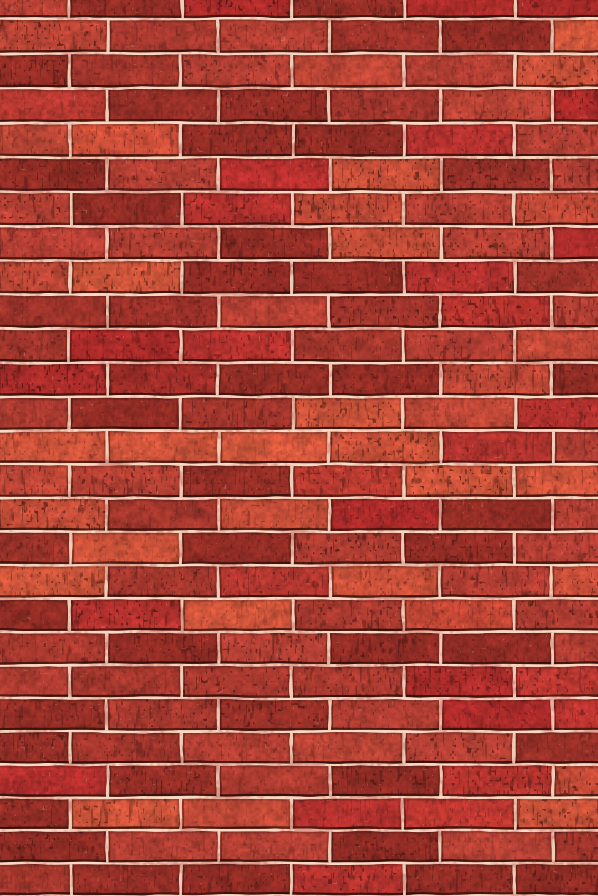
Write a Shadertoy shader that draws this texture.

```glsl
// Red brick wall: long thin bricks in a one-third offset bond, pale mortar, shadowed beds.
#define COURSES 27.4         // courses per canvas height at the base
#define COURSE_STRETCH 0.86  // courses lost towards the top, which grow taller
#define BRICK_LENGTH 0.1241  // in canvas heights
#define FIRST_JOINT 0.0781   // x of the first head joint in even courses
#define BOND_SHIFT 0.0417    // extra offset of odd courses
#define BED_HALF 0.0014      // half thickness of horizontal mortar
#define HEAD_HALF 0.0017     // half thickness of vertical mortar
#define JOINT_JITTER 0.022   // head joint wander, in brick lengths
#define PITTING 0.62         // darkness of pits and scratches

const vec3 DARK_RED = vec3(0.57, 0.175, 0.145);
const vec3 MID_RED  = vec3(0.71, 0.25, 0.205);
const vec3 ORANGE   = vec3(0.83, 0.35, 0.235);
const vec3 CRIMSON  = vec3(0.71, 0.165, 0.17);
const vec3 SHADOW   = vec3(0.19, 0.06, 0.045);
const vec3 MORTAR_LIGHT = vec3(0.98, 0.85, 0.76);
const vec3 MORTAR_PINK  = vec3(0.87, 0.61, 0.54);

float hash(vec2 p) {
    vec3 q = fract(vec3(p.xyx) * 0.1031);
    q += dot(q, q.yzx + 33.33);
    return fract((q.x + q.y) * q.z);
}

float noise(vec2 p) {
    vec2 i = floor(p), f = fract(p);
    f = f * f * (3.0 - 2.0 * f);
    return mix(mix(hash(i), hash(i + vec2(1, 0)), f.x),
               mix(hash(i + vec2(0, 1)), hash(i + vec2(1, 1)), f.x), f.y);
}

// Antialiased coverage of a band around d = 0
float band(float d, float halfWidth, float aa) {
    return 1.0 - smoothstep(halfWidth - aa, halfWidth + aa, abs(d));
}

// Offset of one head joint from its regular place
float jointShift(vec2 id) {
    return (hash(id + 71.0) - 0.5) * JOINT_JITTER;
}

vec3 brickColor(vec2 id) {
    float tone = hash(id + 13.0);
    vec3 c = mix(DARK_RED, MID_RED, smoothstep(0.05, 0.6, tone));
    c = mix(c, ORANGE, 0.85 * smoothstep(0.6, 1.0, tone));
    return mix(c, CRIMSON, 0.75 * smoothstep(0.72, 0.98, hash(id + 37.0)));
}

// Sandy grain, vertical drag scratches and small dark pits
vec3 weather(vec3 c, vec2 p, vec2 id) {
    float grain = noise(p * 330.0) + noise(p * 160.0 + 9.0) - 1.0;
    float blotch = noise(p * vec2(45.0, 70.0) + 5.0) - 0.5;
    c *= 1.0 + 0.16 * grain + 0.16 * blotch;
    float scratch = smoothstep(0.7, 0.95, noise(p * vec2(400.0, 95.0) + id));
    float pit = smoothstep(0.76, 0.95, noise(p * vec2(360.0, 280.0) + 21.0));
    float rough = 0.3 + 0.7 * hash(id + 53.0);
    c = mix(c, SHADOW, PITTING * rough * max(0.7 * scratch, pit));
    float fleck = smoothstep(0.91, 0.99, noise(p * 290.0 + 47.0));
    return mix(c, MORTAR_PINK, 0.3 * fleck);
}

void mainImage(out vec4 fragColor, in vec2 fragCoord) {
    vec2 p = fragCoord / iResolution.y;
    float aa = 0.55 / iResolution.y;

    // Uneven hand-laid edges
    vec2 wobble = vec2(noise(p * 60.0), noise(p * vec2(32.0, 50.0) + 31.0)) - 0.5;
    vec2 q = p + wobble * vec2(0.0012, 0.0014);

    // Course index and signed distance to the nearest bed joint
    float course = q.y * (COURSES - COURSE_STRETCH * q.y);
    float pitch = 1.0 / (COURSES - 2.0 * COURSE_STRETCH * q.y);
    float row = floor(course);
    float bedDist = (course - floor(course + 0.5)) * pitch;

    // Brick index and distance to the nearest head joint
    float along = (q.x - FIRST_JOINT - BOND_SHIFT * mod(row, 2.0)) / BRICK_LENGTH;
    vec2 id = vec2(floor(along), row);
    float f = along - id.x;
    float leftDist = abs(f - jointShift(id)) * BRICK_LENGTH;
    float rightDist = abs(1.0 + jointShift(id + vec2(1, 0)) - f) * BRICK_LENGTH;
    float headDist = min(leftDist, rightDist);

    // Brick face with slightly darker arrises
    vec3 color = weather(brickColor(id), p, id);
    float edge = min(abs(bedDist), headDist);
    color *= mix(0.78, 1.0, smoothstep(0.0015, 0.0052, edge));

    // Shadow under each brick and beside the head joints
    float bedShade = band(bedDist - 0.0028, 0.0012, aa);
    float shadeAmount = 0.55 + 0.45 * noise(p * vec2(28.0, 80.0) + 3.0);
    color = mix(color, SHADOW, bedShade * shadeAmount);
    color = mix(color, SHADOW, 0.35 * band(leftDist - 0.0028, 0.0008, aa));

    // Mortar, with changing thickness and tint
    float wear = noise(p * vec2(75.0, 110.0) + 17.0);
    float bed = band(bedDist, BED_HALF * (0.75 + 0.5 * wear), aa);
    float head = band(headDist, HEAD_HALF * (0.75 + 0.5 * wear), aa);
    float tint = 0.65 * noise(p * vec2(24.0, 60.0) + 41.0) + 0.35 * noise(p * 260.0);
    vec3 mortar = mix(MORTAR_PINK, MORTAR_LIGHT, smoothstep(0.15, 0.6, tint));
    color = mix(color, mortar, max(bed, 0.92 * head));

    fragColor = vec4(clamp(color, 0.0, 1.0), 1.0);
}
```
